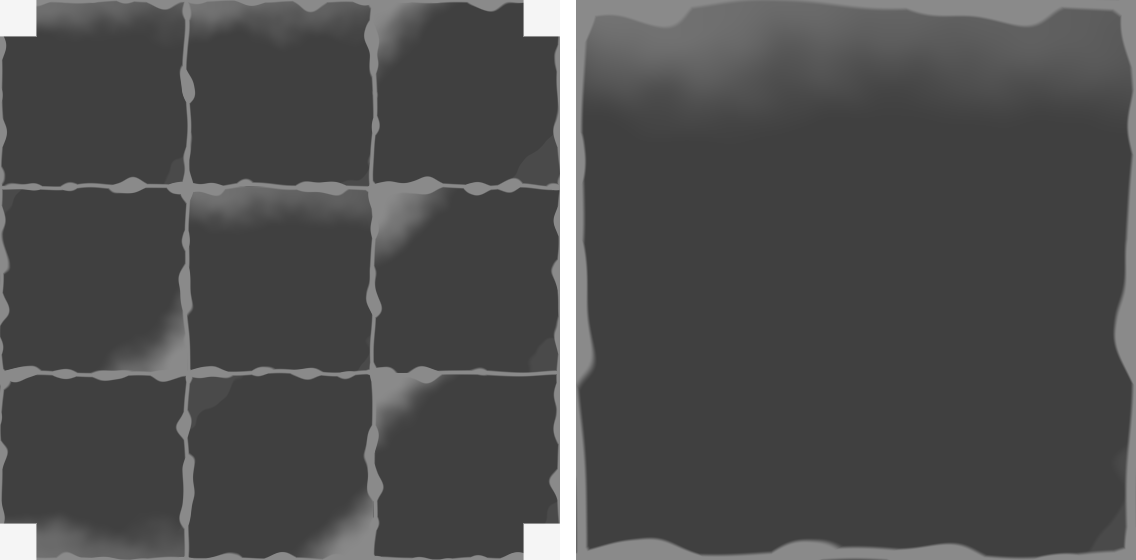
Left, the full canvas; right, a detail of the centre.
A WebGL 2 fragment shader for this pattern:

```glsl
#version 300 es
precision highp float;
// Three by three dark slabs parted by ragged grey seams, with white corner squares.
// Gradient noise bends and swells the seams; each slab has a soft worn side
// and a faint flat stain in a corner.

uniform vec2 u_resolution;
out vec4 outColor;

// Direction of the worn edge or corner of each slab, rows from the bottom up
const vec2 wearDirection[9] = vec2[9](
    vec2(0, -1), vec2(1, -1), vec2(-1, 1),
    vec2(1, -1), vec2(0, 1), vec2(-1, 1),
    vec2(0, 1), vec2(0, 1), vec2(-1, 1));

float hash(vec2 p) {
    vec3 h = fract(p.xyx * vec3(0.1031, 0.103, 0.0973));
    h += dot(h, h.yzx + 33.33);
    return fract((h.x + h.y) * h.z);
}

float gradientDot(vec2 cell, vec2 offset) {
    float angle = 6.2832 * hash(cell + 40.0);
    return dot(vec2(cos(angle), sin(angle)), offset);
}

float gradientNoise(vec2 p) {
    vec2 i = floor(p), f = fract(p);
    vec2 u = f * f * f * (f * (f * 6.0 - 15.0) + 10.0);
    vec2 e = vec2(1, 0);
    return mix(mix(gradientDot(i, f), gradientDot(i + e, f - e), u.x),
               mix(gradientDot(i + e.yx, f - e.yx), gradientDot(i + 1.0, f - 1.0), u.x), u.y);
}

float fbm(vec2 p) {
    float sum = 0.0, amplitude = 1.0;
    for (int i = 0; i < 3; i++) {
        sum += amplitude * gradientNoise(p);
        p = p * 2.03 + 17.3;
        amplitude *= 0.5;
    }
    return sum;
}

// Distance from a direction's edge or corner, for a point centred in its slab
float reachFrom(vec2 direction, vec2 centred) {
    return 0.5 * (abs(direction.x) + abs(direction.y)) - dot(centred, direction);
}

// Signed distance to the seams, in canvas units
float seamDistance(vec2 p) {
    vec2 bend = vec2(gradientNoise(p * 11.0 + 5.0), gradientNoise(p * 11.0 + 31.0));
    vec2 g = (p + 0.009 * bend) * 3.0;
    vec2 d = abs(g - round(g)) / 3.0;
    float swell = max(gradientNoise(p * 19.0 + 63.0) + 0.05, 0.0);
    return min(d.x, d.y) - 0.0035 - 0.025 * swell;
}

void main() {
    vec2 p = gl_FragCoord.xy / u_resolution;
    float soft = max(0.0015, 1.0 / min(u_resolution.x, u_resolution.y));
    vec2 slab = min(floor(p * 3.0), 2.0);
    vec2 centred = p * 3.0 - slab - 0.5;
    vec2 wear = wearDirection[int(slab.x + 3.0 * slab.y)];
    float grain = fbm(p * 9.0 + 11.0);

    // Faint stain with a distinct outline
    vec2 stainCorner = wear.x > 0.0 ? vec2(-1, 1) : vec2(1, -1);
    float stainSize = mix(0.15, 0.4, hash(slab + 7.0));
    float stainReach = reachFrom(stainCorner, centred) + 0.15 * grain;
    float stain = 1.0 - smoothstep(stainSize - 0.01, stainSize + 0.01, stainReach);
    float grey = mix(0.25, 0.29, stain);

    // Soft wear: bright at corners, thinner along whole edges
    bool atCorner = abs(wear.x) > 0.5;
    float reach = reachFrom(wear, centred);
    float glow = atCorner
        ? 1.0 - smoothstep(0.14, 0.5, reach + 0.12 * grain)
        : (0.55 - 0.35 * centred.x) * (1.0 - smoothstep(0.0, 0.24, reach + 0.1 * grain));
    grey = max(grey, mix(0.25, 0.54, glow));

    // Seams
    grey = mix(0.54, grey, smoothstep(-soft, soft, seamDistance(p)));

    // White squares in the canvas corners
    vec2 inset = min(p, 1.0 - p);
    grey = mix(0.96, grey, smoothstep(-soft, soft, max(inset.x, inset.y) - 0.065));

    outColor = vec4(vec3(grey), 1.0);
}
```
